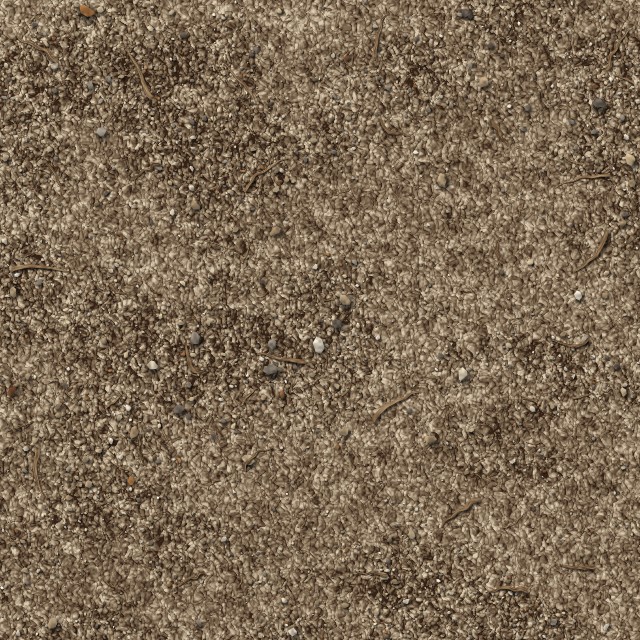
Reproduce this texture procedurally as a WebGL 1 fragment shader.

```glsl
precision highp float;

uniform vec2 u_resolution;

float hash(vec2 p) {
  vec3 q = fract(p.xyx * vec3(0.1031, 0.103, 0.0973));
  q += dot(q, q.yzx + 33.33);
  return fract((q.x + q.y) * q.z);
}

vec2 hash2(vec2 p) {
  return vec2(hash(p + 17.3), hash(p + 71.9));
}

float noise(vec2 p) {
  vec2 i = floor(p), f = fract(p);
  f = f * f * (3.0 - 2.0 * f);
  return mix(mix(hash(i), hash(i + vec2(1, 0)), f.x),
             mix(hash(i + vec2(0, 1)), hash(i + 1.0), f.x), f.y);
}

float fbm(vec2 p) {
  float sum = 0.0, amp = 0.5;
  for (int i = 0; i < 4; i++) {
    sum += amp * noise(p);
    p = mat2(1.6, 1.2, -1.2, 1.6) * p + 9.7;
    amp *= 0.5;
  }
  return sum / 0.94;
}

vec2 rotate(vec2 p, float a) {
  return vec2(cos(a) * p.x + sin(a) * p.y, cos(a) * p.y - sin(a) * p.x);
}

// Where loose gravel gathers: 0 packed earth, 1 gravel
float gravelAmount(vec2 p) {
  return smoothstep(0.3, 0.7, fbm(p * vec2(6.0, 9.0) + 3.1));
}

vec3 soilColor(float tone) {
  vec3 dark = vec3(0.20, 0.13, 0.085);
  vec3 earth = vec3(0.51, 0.43, 0.33);
  vec3 pale = vec3(0.86, 0.80, 0.70);
  return tone < 0.5 ? mix(dark, earth, max(tone, 0.0) * 2.0)
                    : mix(earth, pale, min(tone, 1.0) * 2.0 - 1.0);
}

// Sand grains of uneven size, lit from the upper left, blended softly
float grains(vec2 p) {
  p = rotate(p, 0.6);
  p += 1.6 * vec2(noise(p * 0.45), noise(p * 0.45 + 50.0));
  vec2 cell = floor(p), f = fract(p);
  float sum = 0.0, weights = 0.0001;
  for (int y = -1; y <= 1; y++)
    for (int x = -1; x <= 1; x++) {
      vec2 o = vec2(x, y);
      vec2 d = f - o - hash2(cell + o);
      float tone = hash(cell + o) - 0.5;
      float w = exp(-mix(9.0, 20.0, hash(cell + o + 9.0)) * dot(d, d));
      sum += w * (tone + dot(rotate(d, 0.6), vec2(-0.35, 0.65)));
      weights += w;
    }
  return sum / weights - 0.4 * (1.0 - smoothstep(0.0, 0.45, weights));
}

vec3 stoneColor(float kind, float shade) {
  vec3 c = mix(vec3(0.58, 0.49, 0.37), vec3(0.82, 0.74, 0.60), shade);
  if (kind > 0.5) c = mix(vec3(0.38, 0.34, 0.30), vec3(0.64, 0.60, 0.54), shade);
  if (kind > 0.76) c = mix(vec3(0.78, 0.72, 0.62), vec3(0.92, 0.88, 0.81), shade);
  if (kind > 0.95) c = mix(vec3(0.44, 0.27, 0.18), vec3(0.72, 0.50, 0.28), shade);
  return c;
}

// Angular stones with a cast shadow, one at most per cell
vec3 addStones(vec3 col, vec2 p, float freq, float chance, float px) {
  vec2 cell = floor(p * freq), f = fract(p * freq);
  for (int y = -1; y <= 1; y++)
    for (int x = -1; x <= 1; x++) {
      vec2 o = vec2(x, y), id = cell + o + freq;
      float amount = 0.3 + 1.2 * gravelAmount((cell + o + 0.5) / freq);
      if (hash(id) > chance * amount) continue;
      vec2 h = hash2(id + 5.0);
      vec2 q = f - o - 0.2 - 0.6 * hash2(id);
      float r = mix(0.15, 0.35, h.x * h.x);
      float shadow = 1.0 - smoothstep(0.5, 1.5, length(q - r * vec2(0.3, -0.45)) / r);
      col *= 1.0 - 0.55 * shadow;
      vec2 s = rotate(q, h.y * 6.28) * vec2(0.85, 1.25);
      float d = -1.0;
      for (int k = 0; k < 6; k++) {
        float a = float(k) * 1.047 + 0.6 * h.x;
        d = max(d, dot(s, vec2(cos(a), sin(a))) - r * (0.6 + 0.45 * hash(id + float(k) * 3.7)));
      }
      float light = 0.92 + 0.25 * dot(q / r, vec2(-0.5, 0.8));
      light += 0.4 * (noise(p * 210.0) - 0.5);
      vec3 stone = stoneColor(hash(id + 31.0), hash(id + 47.0)) * light;
      float edge = 0.7 * px * freq;
      col = mix(col, stone, 1.0 - smoothstep(-edge, edge, d));
    }
  return col;
}

// Bent, tapering twigs with a shadow below and fibres along them
vec3 addTwigs(vec3 col, vec2 p, float freq, float chance, float px) {
  vec2 cell = floor(p * freq), f = fract(p * freq);
  for (int y = -1; y <= 1; y++)
    for (int x = -1; x <= 1; x++) {
      vec2 o = vec2(x, y), id = cell + o + freq * 3.0;
      if (hash(id) > chance) continue;
      vec2 h = hash2(id + 8.0);
      vec2 q = rotate(f - o - 0.2 - 0.6 * hash2(id), h.x * 6.28);
      float halfLength = mix(0.13, 0.29, h.y);
      float u = q.x / halfLength;
      q.y += (hash(id + 2.0) - 0.5) * 0.16 * u * u + 0.04 * (noise(vec2(u * 3.0, h.x * 90.0)) - 0.5);
      float width = mix(0.011, 0.024, hash(id + 4.0)) * (0.75 + 0.4 * u);
      float ends = 1.0 - smoothstep(0.85, 1.0, abs(u));
      float edge = 0.7 * px * freq;
      vec2 below = rotate(vec2(0.4, -0.8), h.x * 6.28) * width * 1.4;
      col *= 1.0 - 0.6 * ends * (1.0 - smoothstep(0.3, 2.2, abs(q.y - below.y) / width));
      float fibre = noise(vec2(u * 5.0, q.y / width * 2.0) + h * 40.0);
      vec3 wood = mix(vec3(0.28, 0.18, 0.11), vec3(0.72, 0.60, 0.44), 0.65 * fibre + 0.35 * h.y);
      col = mix(col, wood, ends * (1.0 - smoothstep(-edge, edge, abs(q.y) - width)));
    }
  return col;
}

void main() {
  float px = 1.0 / min(u_resolution.x, u_resolution.y);
  vec2 p = gl_FragCoord.xy * px;
  float gravel = gravelAmount(p);

  // Earth: broad patches, clods, then sand
  float tone = 0.67 - 0.03 * gravel;
  tone += 0.2 * (fbm(p * vec2(4.0, 7.0) + 21.0) - 0.5);
  tone += 0.42 * (fbm(p * 48.0) - 0.5);
  tone += mix(0.42, 0.55, gravel) * grains(p * 180.0);
  tone += mix(0.16, 0.30, gravel) * grains(p * 95.0 + 40.0);
  tone += 0.34 * (noise(p * 300.0) - 0.5);
  tone -= 0.18 * gravel * smoothstep(0.55, 0.75, fbm(p * 45.0 + 60.0));
  vec3 col = soilColor(tone);

  col = addStones(col, p, 115.0, 0.28, px);
  col = addStones(col, p, 62.0, 0.2, px);
  col = addTwigs(col, p, 14.0, 0.25, px);
  col = addStones(col, p, 27.0, 0.09, px);
  col = addTwigs(col, p, 6.0, 0.65, px);
  gl_FragColor = vec4(col, 1.0);
}
```
